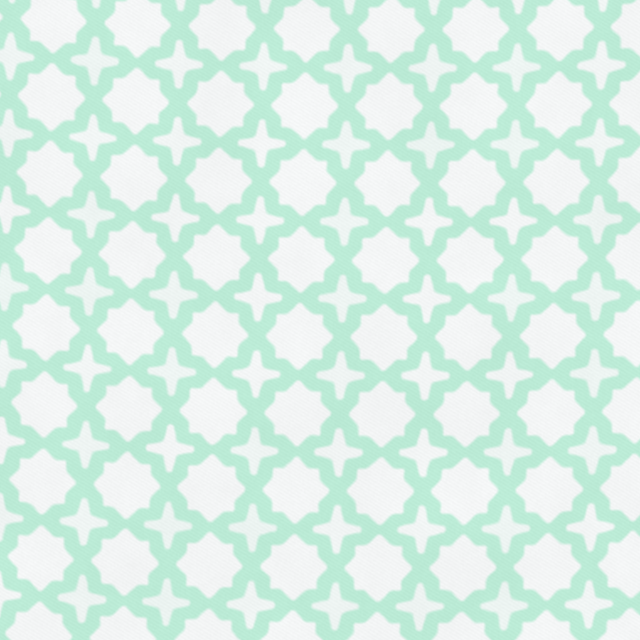
A WebGL 2 fragment shader for this pattern:

```glsl
#version 300 es
precision highp float;

uniform vec2 u_resolution;
out vec4 outColor;

// Colours
const vec3 MINT = vec3(0.735, 0.922, 0.840);
const vec3 CLOTH = vec3(0.955, 0.962, 0.963);

// Lattice, in canvas units
const vec2 PITCH = vec2(0.1320, 0.1202);
const vec2 ANCHOR = vec2(0.0807, 0.8490);
const float LEAN = 0.0238;
const float SAG = 0.0155;
const float SAG_CENTRE = 0.64;
const float SAG_HALF_SPAN = 0.573;

// Star: an upright square joined to a turned one
const vec2 STAR_SQUARE = vec2(0.0365, 0.0345);
const float STAR_DIAMOND = 0.0385;
const float SQUARE_ROUND = 0.004;
const float DIAMOND_ROUND = 0.006;
const float STAR_BLEND = 0.004;

// Cross: two tapered bars
const float ARM_LENGTH = 0.032;
const float ARM_ROOT = 0.0130;
const float ARM_TIP = 0.0055;
const float CROSS_BLEND = 0.005;

// Print wear
const float EDGE_SOFTNESS = 0.0032;
const float EDGE_WOBBLE = 0.0016;
const float SIZE_JITTER = 0.0012;
const float CROSS_TINT = 0.14;
const float MOTTLE = 0.022;
const float TWILL_FREQUENCY = 170.0;
const float TWILL_STRENGTH = 0.006;
const float GRAIN = 0.012;

float hash(vec2 p) {
    uvec2 q = uvec2(ivec2(floor(p))) * uvec2(1597u, 3571u);
    uint h = (q.x ^ (q.y << 8)) * 747796u + 28913u;
    h = (h ^ (h >> 15)) * 277803u;
    h = (h ^ (h >> 13)) * 95717u;
    return float((h ^ (h >> 16)) & 65535u) / 65535.0;
}

float noise(vec2 p) {
    vec2 i = floor(p);
    vec2 f = fract(p);
    f = f * f * (3.0 - 2.0 * f);
    float low = mix(hash(i), hash(i + vec2(1, 0)), f.x);
    float high = mix(hash(i + vec2(0, 1)), hash(i + vec2(1, 1)), f.x);
    return mix(low, high, f.y);
}

float smoothMin(float a, float b, float k) {
    float h = max(k - abs(a - b), 0.0) / k;
    return min(a, b) - 0.25 * h * h * k;
}

float roundedBox(vec2 p, vec2 halfSize, float radius) {
    vec2 d = abs(p) - halfSize + radius;
    return length(max(d, 0.0)) + min(max(d.x, d.y), 0.0) - radius;
}

float starDistance(vec2 p) {
    vec2 turned = vec2(p.x + p.y, p.y - p.x) * sqrt(0.5);
    float square = roundedBox(p, STAR_SQUARE, SQUARE_ROUND);
    float diamond = roundedBox(turned, vec2(STAR_DIAMOND), DIAMOND_ROUND);
    return smoothMin(square, diamond, STAR_BLEND);
}

float barDistance(vec2 p) {
    float along = min(abs(p.x), ARM_LENGTH);
    float radius = mix(ARM_ROOT, ARM_TIP, along / ARM_LENGTH);
    return length(vec2(abs(p.x) - along, p.y)) - radius;
}

float crossDistance(vec2 p) {
    return smoothMin(barDistance(p), barDistance(p.yx), CROSS_BLEND);
}

// Canvas point to lattice coordinates, with star centres on integers
vec2 toLattice(vec2 uv) {
    float bow = (uv.x - SAG_CENTRE) / SAG_HALF_SPAN;
    vec2 p = uv - ANCHOR;
    p.x -= LEAN * p.y;
    p.y += SAG * (1.0 - bow * bow);
    return p / PITCH;
}

void main() {
    vec2 uv = gl_FragCoord.xy / u_resolution;
    vec2 lattice = toLattice(uv);
    vec2 starId = floor(lattice + 0.5);
    vec2 crossId = floor(lattice);

    // Shapes with uneven printed edges
    float wobble = EDGE_WOBBLE * (noise(uv * 90.0) - 0.5);
    float star = starDistance((lattice - starId) * PITCH) + wobble;
    float cross4 = crossDistance((lattice - crossId - 0.5) * PITCH) + wobble;
    star += SIZE_JITTER * (hash(starId + 40.0) - 0.5);
    cross4 += SIZE_JITTER * (hash(crossId + 80.0) - 0.5);

    float soft = max(EDGE_SOFTNESS, 0.8 / min(u_resolution.x, u_resolution.y));
    float starMask = 1.0 - smoothstep(-soft, soft, star);
    float crossMask = 1.0 - smoothstep(-soft, soft, cross4);
    crossMask *= 1.0 - CROSS_TINT * hash(crossId + 120.0);
    vec3 colour = mix(MINT, CLOTH, max(starMask, crossMask));

    // Cloth: broad mottling, diagonal twill and fine grain
    float mottle = 0.6 * noise(uv * 9.0) + 0.4 * noise(uv * 34.0) - 0.5;
    float twill = sin(6.2832 * TWILL_FREQUENCY * (uv.x * 0.6 + uv.y));
    float grain = noise(uv * 380.0) - 0.5;
    colour += MOTTLE * mottle + TWILL_STRENGTH * twill + GRAIN * grain;
    outColor = vec4(clamp(colour, 0.0, 1.0), 1.0);
}
```
